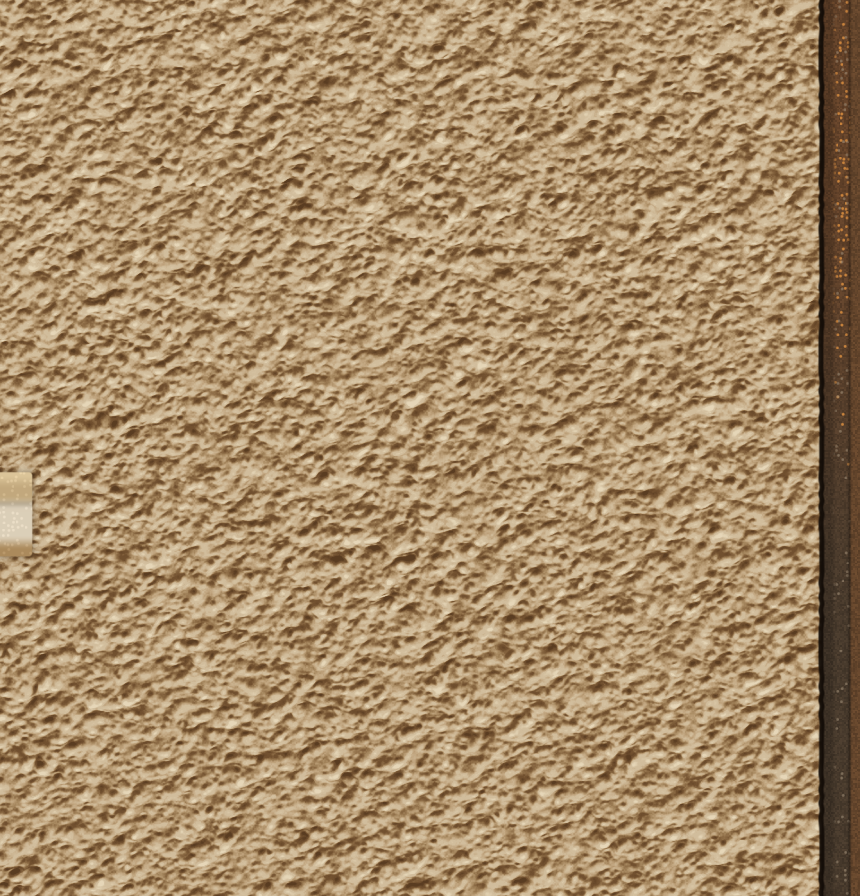
Reproduce this texture procedurally as a WebGL 2 fragment shader.

```glsl
#version 300 es
precision highp float;

uniform vec2 u_resolution;
out vec4 fragColor;

// Plaster relief per layer, coarse to fine: cell sizes in canvas heights
const vec3 CELL_SIZES = vec3(0.0160, 0.0100, 0.0053);
const vec3 CELL_WEIGHTS = vec3(0.45, 0.66, 0.60);
const vec3 RIDGE_ANGLES = vec3(0.50, 0.36, 0.24);
const vec3 RIDGE_STRETCH = vec3(1.2, 1.1, 1.1);
const float SLOPE_GAIN = 7.2;
const float HEIGHT_GAIN = 0.7;
const vec2 CRUMBLE = vec2(0.0009, 0.0014);
const float GRIT_SIZE = 0.002;
const float GRIT = 0.35;
const float EXPOSURE = 0.02;

// Plaster tones from deep shadow to highlight
const vec3 PIT = vec3(0.35, 0.235, 0.13);
const vec3 SHADOW = vec3(0.445, 0.315, 0.185);
const vec3 SHADE = vec3(0.55, 0.42, 0.27);
const vec3 MIDTONE = vec3(0.655, 0.535, 0.375);
const vec3 LIT = vec3(0.75, 0.64, 0.49);
const vec3 BRIGHT = vec3(0.82, 0.74, 0.61);
const vec3 GLINT = vec3(0.90, 0.84, 0.72);

// Side frame and rod
const float FRAME_WIDTH = 0.043;
const float GAP_WIDTH = 0.0042;
const float ROD_LENGTH = 0.036;
const float ROD_CENTER = 0.426;
const float ROD_RADIUS = 0.047;

vec3 hash3(vec2 cell) {
    vec3 q = fract(cell.xyx * vec3(0.1031, 0.1030, 0.0973));
    q += dot(q, q.yxz + 33.33);
    return fract((q.xxy + q.yzz) * q.zyx);
}

// Random raised and sunken bumps, lit along y and shaded by depth
float litBumps(vec2 p) {
    vec2 base = floor(p);
    float light = 0.0;
    for (int j = -1; j <= 1; j++) {
        for (int i = -1; i <= 1; i++) {
            vec2 cell = base + vec2(i, j);
            vec3 rnd = hash3(cell);
            vec2 d = p - cell - rnd.xy;
            float falloff = max(1.0 - dot(d, d), 0.0);
            float shape = SLOPE_GAIN * d.y + HEIGHT_GAIN * falloff;
            light += (2.0 * rnd.z - 1.0) * falloff * falloff * shape;
        }
    }
    return light;
}

// Scattered round dots, one candidate per cell
float specks(vec2 p, float size, float share) {
    vec2 q = p / size;
    q.x += 0.5 * sin(floor(q.y) * 12.7);
    vec3 rnd = hash3(floor(q) + 71.0);
    float d = length(fract(q) - 0.25 - 0.5 * rnd.xy);
    return step(rnd.z, share) * (1.0 - smoothstep(0.12, 0.5, d));
}

// Each layer is pushed aside by the coarser ones, which breaks up its edges
float relief(vec2 p) {
    vec2 grit = floor(p / GRIT_SIZE);
    p += 0.0016 * sin(p.yx * vec2(71.0, 53.0) + 2.0 * sin(p * 29.0));
    float z = 0.0;
    for (int k = 0; k < 3; k++) {
        float c = cos(RIDGE_ANGLES[k]), s = sin(RIDGE_ANGLES[k]);
        vec2 q = mat2(c, -s, s, c) * p + CRUMBLE * z;
        q.x /= RIDGE_STRETCH[k];
        z += CELL_WEIGHTS[k] * litBumps(q / CELL_SIZES[k] + 37.0 * float(k + 1));
    }
    return z + EXPOSURE + GRIT * (hash3(grit).y - 0.5);
}

vec3 plaster(float z) {
    vec3 col = mix(PIT, SHADOW, smoothstep(-2.9, -1.6, z));
    col = mix(col, SHADE, clamp((z + 1.50) / 0.66, 0.0, 1.0));
    col = mix(col, MIDTONE, clamp((z + 0.84) / 0.54, 0.0, 1.0));
    col = mix(col, LIT, clamp((z + 0.30) / 0.58, 0.0, 1.0));
    col = mix(col, BRIGHT, clamp((z - 0.28) / 0.82, 0.0, 1.0));
    return mix(col, GLINT, smoothstep(1.4, 3.0, z));
}

// x runs from 0 at the plaster to 1 at the canvas edge
vec3 frame(float x, vec2 p) {
    vec3 face = mix(vec3(0.26, 0.21, 0.16), vec3(0.36, 0.24, 0.15), smoothstep(0.25, 0.85, p.y));
    vec3 col = face * mix(0.9, 1.08, smoothstep(0.25, 0.4, x));
    col = mix(col, vec3(0.39, 0.27, 0.17), smoothstep(0.70, 0.78, x));
    col *= 1.0 - 0.3 * exp(-pow((x - 0.73) / 0.04, 2.0));
    col *= 0.88 + 0.24 * hash3(floor(p / 0.002)).x;
    float band = smoothstep(0.25, 0.45, x) * (1.0 - smoothstep(0.62, 0.8, x));
    float gold = specks(p, 0.005, 0.35 * smoothstep(0.45, 0.75, p.y)) * band;
    float dust = specks(p + 3.0, 0.005, 0.1) * band;
    col = mix(col, vec3(0.86, 0.56, 0.25), 0.85 * gold);
    return mix(col, vec3(0.62, 0.55, 0.46), 0.6 * dust);
}

// v runs from -1 at the underside to 1 at the top
vec3 rod(float v, vec2 p) {
    vec3 col = mix(vec3(0.67, 0.54, 0.36), vec3(0.86, 0.81, 0.72), smoothstep(-0.85, -0.5, v));
    col = mix(col, vec3(0.76, 0.66, 0.49), smoothstep(0.15, 0.45, v));
    col = mix(col, vec3(0.86, 0.77, 0.60), smoothstep(0.6, 0.95, v));
    col *= 1.0 - 0.12 * exp(-pow((v - 0.25) / 0.08, 2.0));
    return col + 0.06 * specks(p, 0.005, 0.35);
}

void main() {
    float pixel = 1.0 / u_resolution.y;
    vec2 p = gl_FragCoord.xy * pixel;
    float edge = u_resolution.x * pixel - FRAME_WIDTH;
    vec3 col = plaster(relief(p));

    // Rod end with a soft contact shadow
    float v = (p.y - ROD_CENTER) / ROD_RADIUS;
    vec2 box = vec2(p.x - ROD_LENGTH, abs(p.y - ROD_CENTER) - ROD_RADIUS) + 0.004;
    float rodDist = length(max(box, 0.0)) + min(max(box.x, box.y), 0.0) - 0.004;
    col *= 1.0 - 0.2 * exp(-max(rodDist, 0.0) / 0.003);
    col = mix(rod(v, p), col, smoothstep(-pixel, pixel, rodDist));

    // Frame behind a dark uneven gap
    float rim = p.x - edge + 0.0006 * sin(p.y * 210.0 + 4.0 * sin(p.y * 57.0));
    col = mix(col, frame((p.x - edge) / FRAME_WIDTH, p), smoothstep(-pixel, pixel, p.x - edge));
    float gap = 1.0 - smoothstep(0.3, 1.0, abs(rim) / GAP_WIDTH);
    col = mix(col, vec3(0.07, 0.045, 0.025), 0.95 * gap);
    fragColor = vec4(col, 1.0);
}
```
